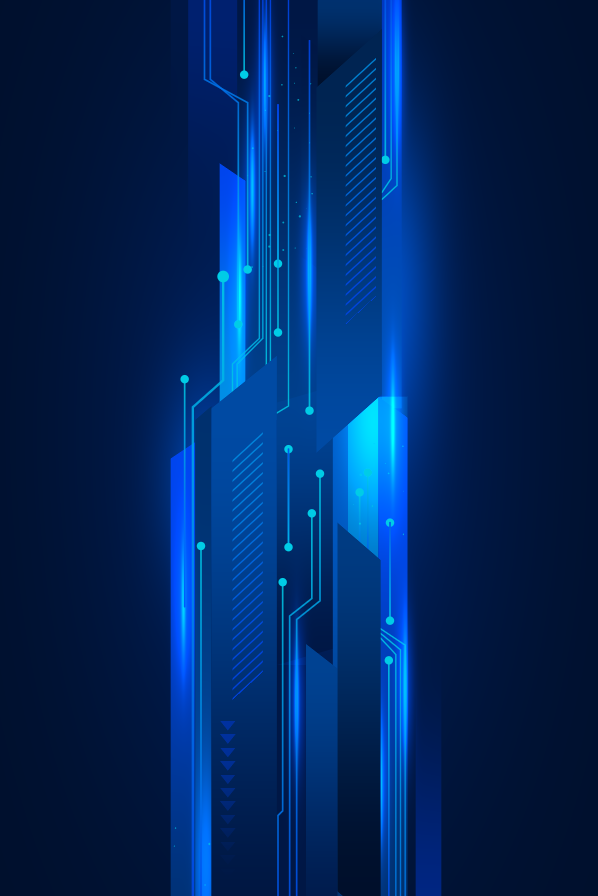
This background is drawn by a WebGL 2 fragment shader. Its source:

```glsl
#version 300 es
precision highp float;
uniform vec2 u_resolution;
out vec4 fragColor;

// Layout units: y runs downwards
const vec2 CANVAS = vec2(5.12, 7.68);
const float LINE = 0.006;
const float NODE = 0.036;
const float HATCH_STEP = 0.085;
const float CHEVRON_STEP = 0.115;
const float SPARK_CELL = 0.13;
const vec3 NIGHT = vec3(0, 0.06, 0.17);
const vec3 NAVY = vec3(0, 0.09, 0.27);
const vec3 STEEL = vec3(0, 0.19, 0.43);
const vec3 AZURE = vec3(0, 0.29, 0.64);
const vec3 ROYAL = vec3(0, 0.27, 0.93);
const vec3 SKY = vec3(0, 0.56, 0.9);
const vec3 CYAN = vec3(0, 0.8, 0.9);

vec2 p;
float px;
vec3 col;

float cover(float d) { return clamp(0.5 - d / px, 0.0, 1.0); }

float hash(vec2 c) {
  vec3 q = fract(c.xyx * 0.1031);
  q += dot(q, q.yzx + 33.33);
  return fract((q.x + q.y) * q.z);
}

float inBox(vec2 lo, vec2 hi) {
  vec2 d = max(lo - p, p - hi);
  return cover(max(d.x, d.y));
}

// Upright panel with parallel slanted ends; top holds left and right heights
void panel(vec2 x, vec2 top, float bottom, vec3 upper, vec3 lower) {
  float y = p.y - (top.y - top.x) * (p.x - x.x) / (x.y - x.x);
  float m = cover(max(top.x - y, y - bottom)) * cover(max(x.x - p.x, p.x - x.y));
  col = mix(col, mix(upper, lower, smoothstep(top.x, bottom, p.y)), m);
}

void glow(vec2 centre, vec2 size, vec3 tint) {
  vec2 q = (p - centre) / size;
  col += tint * exp(-dot(q, q));
}

void streak(float x, float y) {
  glow(vec2(x, y), vec2(0.07, 0.65), ROYAL * 0.5);
  glow(vec2(x, y), vec2(0.018, 0.45), SKY * 0.8);
}

float segment(vec2 a, vec2 b) {
  vec2 v = b - a;
  return length(p - a - v * clamp(dot(p - a, v) / max(dot(v, v), 1e-6), 0.0, 1.0));
}

// Circuit path: vertical, diagonal, vertical, with a node of radius r at its start
void trace(vec2 x, vec4 y, float r) {
  vec2 a = vec2(x.x, y.x), b = vec2(x.x, y.y), c = vec2(x.y, y.z);
  float d = min(min(segment(a, b), segment(b, c)), segment(c, vec2(x.y, y.w)));
  float far = clamp((p.y - y.x) / (y.w - y.x), 0.0, 1.0);
  col = mix(col, mix(CYAN, ROYAL, far), 0.85 * cover(d - max(LINE, r * 0.2)));
  col = mix(col, CYAN, cover(distance(p, a) - r) * sign(r));
}

void stem(float x, float from, float to) {
  trace(vec2(x), vec2(from, to).xxyy, NODE);
}

void hatch(float x, float top, float bottom) {
  float y = p.y + (p.x - x) * 0.92;
  float d = abs(fract((y - top) / HATCH_STEP) - 0.5) * HATCH_STEP * 0.74;
  float m = cover(d - LINE) * cover(abs(p.x - x - 0.13) - 0.13) * step(top, y) * step(y, bottom);
  col = mix(col, mix(SKY, ROYAL, smoothstep(top, bottom, y)), m * 0.85);
}

void sparks(vec2 lo, vec2 hi) {
  vec2 cell = floor(p / SPARK_CELL);
  float h = hash(cell);
  float d = distance(p, (cell + 0.2 + 0.6 * vec2(h, hash(cell + 9.0))) * SPARK_CELL);
  float lit = step(0.55, hash(cell + 71.0)) * inBox(lo, hi);
  col = mix(col, CYAN, lit * 0.7 * cover(d - 0.01 * h));
}

void main() {
  px = CANVAS.y / u_resolution.y;
  p = (gl_FragCoord.xy - 0.5 * u_resolution) * vec2(px, -px) + 0.5 * CANVAS;

  // Backdrop and halos
  col = NIGHT;
  glow(vec2(2.56, 3.7), vec2(1.7, 3.6), NAVY * 0.8);
  glow(vec2(3.35, 2.5), vec2(0.38, 1.5), STEEL);
  glow(vec2(1.75, 4.1), vec2(0.38, 0.9), AZURE * 0.47);

  // Rear shafts
  panel(vec2(1.46, 1.61), vec2(0), 1.8, NAVY, col);
  panel(vec2(1.61, 2.1), vec2(0), 2.3, ROYAL * 0.47, col);
  panel(vec2(2.03, 2.72), vec2(0), 3.6, NAVY, AZURE * 0.85);
  panel(vec2(2.58, 2.72), vec2(0.3, 0.4), 2.2, NAVY, STEEL);
  panel(vec2(1.88, 2.1), vec2(1.4, 1.55), 3.5, ROYAL, SKY);
  panel(vec2(2.72, 3.27), vec2(0, -0.5), 0.75, STEEL, NIGHT);
  panel(vec2(3.27, 3.44), vec2(0), 3.5, ROYAL * 0.8, AZURE * 1.1);
  panel(vec2(2.37, 2.89), vec2(3.45, 3.3), 5.7, AZURE * 0.9, NAVY);
  panel(vec2(2.37, 2.89), vec2(5.7), 7.8, NAVY, NAVY);
  panel(vec2(1.46, 1.67), vec2(3.93, 3.79), 8.4, ROYAL, STEEL);
  panel(vec2(1.67, 1.81), vec2(3.6, 3.48), 7.8, STEEL, AZURE);
  panel(vec2(3.56, 3.78), vec2(5.5, 5.7), 7.8, col, ROYAL * 0.55);

  // Bright right column
  panel(vec2(2.85, 3.24), vec2(3.73, 3.4), 8.2, AZURE * 1.2, STEEL);
  panel(vec2(2.98, 3.24), vec2(3.62, 3.4), 7.0, SKY, STEEL);
  panel(vec2(3.24, 3.49), vec2(3.4, 3.58), 7.8, ROYAL * 1.07, STEEL);
  glow(vec2(3.2, 3.6), vec2(0.24, 0.7), CYAN * 0.42 * inBox(vec2(2.85, 3.4), vec2(3.49, 7.7)));

  // Light streaks
  for (float k = 0.0; k < 3.0; k++) {
    streak(2.27 - 0.11 * k, 0.7 + 0.9 * k);
    streak(3.4 - 0.035 * k * k, 0.6 + 3.05 * k);
  }
  streak(1.57, 5.15);
  streak(2.65, 2.3);
  streak(3.47, 5.9);
  streak(2.54, 6.0);
  glow(vec2(1.76, 7.4), vec2(0.08, 0.8), STEEL);

  // Upper circuits
  for (float k = 0.0; k < 2.0; k++) {
    trace(vec2(2.12 - 0.08 * k, 1.75 + 0.05 * k), vec4(2.31 + 0.47 * k, 0.88, 0.68, -0.2), NODE);
    trace(vec2(2.03 - 0.04 * k, 2.25 - 0.03 * k), vec4(3.4, 3.12, 2.9, 0), 0.0);
    trace(vec2(3.27, 3.4 - 0.05 * k), vec4(1.71, 1.71, 1.59, -0.2) - 0.06 * k, 0.0);
    trace(vec2(2.28 + 0.035 * k), vec4(3.2, 3.2, 0, 0), 0.0);
    stem(2.38, 2.26 + 0.59 * k, 0.9);
  }
  trace(vec2(2.37, 2.47), vec4(3.54, 3.54, 3.48, 0), 0.0);
  stem(2.09, 0.64, -0.3);
  stem(2.65, 3.52, 0.35);
  stem(3.3, 1.37, -0.2);
  trace(vec2(1.91, 1.65), vec4(2.37, 3.26, 3.49, 7.8), 0.05);
  stem(1.58, 3.25, 5.2);
  stem(1.72, 4.68, 7.8);

  // Right column circuits, then the panels in front
  for (float k = 0.0; k < 3.0; k++)
    trace(vec2(3.26, 3.47 - 0.04 * k), vec4(5.39, 5.39, 5.53, 9) + 0.04 * k, 0.0);
  stem(3.15, 4.05, 4.9);
  stem(3.08, 4.22, 4.9);
  stem(3.34, 4.48, 5.32);
  stem(3.34, 5.32, 4.48);
  stem(3.33, 5.66, 7.8);
  panel(vec2(2.71, 3.27), vec2(0.75, 0.25), 3.88, STEEL * 0.75, AZURE);
  panel(vec2(1.81, 2.37), vec2(3.5, 3.05), 8.2, AZURE, NAVY * 0.9);
  panel(vec2(2.62, 2.89), vec2(5.52, 5.73), 8.2, AZURE * 0.9, NAVY);
  panel(vec2(2.89, 3.26), vec2(4.48, 4.8), 7.64, AZURE * 0.8, NIGHT);

  // Lower circuits
  stem(2.47, 3.85, 4.69);
  stem(2.47, 4.69, 3.85);
  trace(vec2(2.74, 2.54), vec4(4.06, 5.15, 5.31, 8), NODE);
  trace(vec2(2.67, 2.48), vec4(4.4, 5.13, 5.28, 8), NODE);
  trace(vec2(2.42, 2.38), vec4(4.99, 6.95, 6.99, 8), NODE);

  // Hatching, chevrons and sparks
  hatch(2.96, 0.7, 2.78);
  hatch(1.99, 3.91, 6.0);
  float row = mod(p.y - 6.18, CHEVRON_STEP);
  float chevron = cover(abs(p.x - 1.95) + row * 0.8 - 0.065) * inBox(vec2(1.8, 6.18), vec2(2.1, 7.5));
  col = mix(col, ROYAL * 0.75, chevron * 0.75 * (1.0 - smoothstep(6.2, 7.6, p.y)));
  sparks(vec2(2.08, 0.25), vec2(2.7, 2.3));
  sparks(vec2(3, 3.8), vec2(3.46, 4.6));
  sparks(vec2(1.48, 6.8), vec2(1.8, 7.68));

  fragColor = vec4(clamp(col, 0.0, 1.0), 1);
}
```
